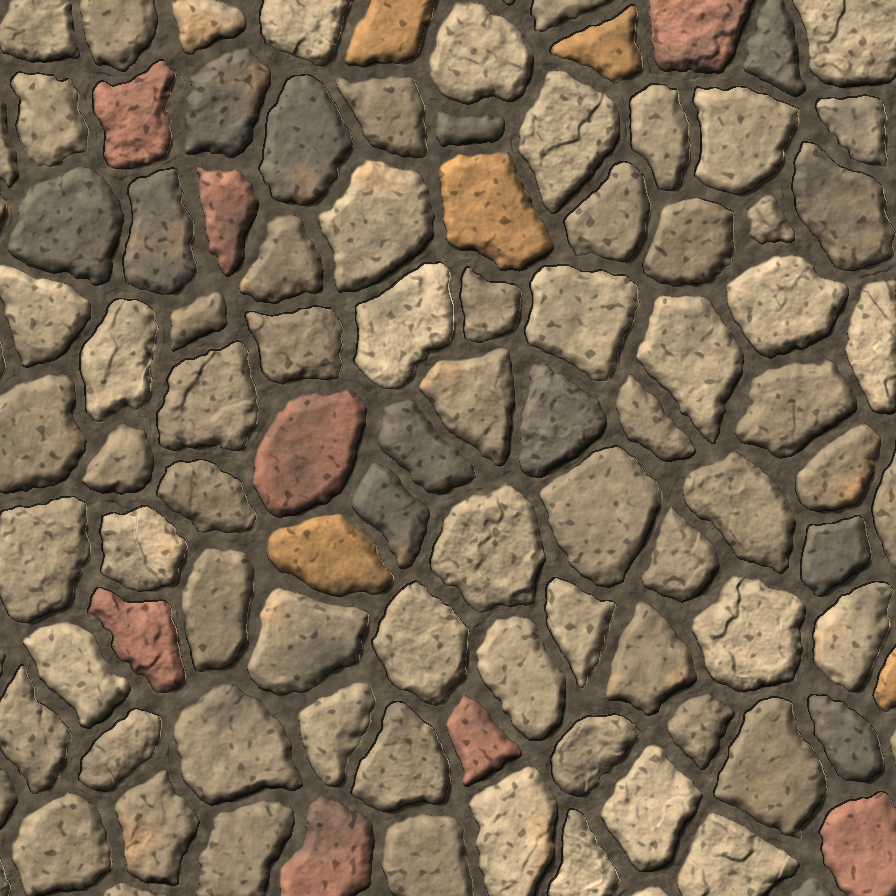
Write a Shadertoy shader that draws this texture.

```glsl
vec2 hash2(vec2 p) {
    vec3 q = fract(p.xyx * vec3(.1031, .1030, .0973));
    q += dot(q, q.yzx + 33.33);
    return fract((q.xx + q.yz) * q.zy);
}

float gradientNoise(vec2 p) {
    vec2 i = floor(p), f = fract(p);
    vec2 u = f * f * f * (f * (f * 6. - 15.) + 10.);
    vec2 o = vec2(0, 1);
    float a = dot(hash2(i) * 2. - 1., f);
    float b = dot(hash2(i + o.yx) * 2. - 1., f - o.yx);
    float c = dot(hash2(i + o.xy) * 2. - 1., f - o.xy);
    float d = dot(hash2(i + 1.) * 2. - 1., f - 1.);
    return 1.3 * mix(mix(a, b, u.x), mix(c, d, u.x), u.y);
}

float fbm(vec2 p) {
    float sum = 0., amplitude = .6;
    for (int i = 0; i < 4; i++) {
        sum += amplitude * gradientNoise(p);
        p = mat2(1.6, 1.2, -1.2, 1.6) * p + 7.3;
        amplitude *= .5;
    }
    return sum;
}

// Weighted cell site: position in xy, size bonus in z
vec3 site(vec2 cell) {
    return vec3(cell + .1 + .8 * hash2(cell + 31.), .38 * hash2(cell + 73.).x);
}

// Inset from the joint in x, stone id in yz
vec3 stoneCell(vec2 uv) {
    vec2 p = uv * vec2(10., 8.7) + 5.;
    p += .14 * vec2(gradientNoise(uv * 19.), gradientNoise(uv * 19. + 40.));
    p += .035 * vec2(gradientNoise(uv * 75.), gradientNoise(uv * 75. + 90.));
    vec2 base = floor(p), id = base;
    vec3 own = vec3(0);
    float best = 1e3;
    for (int j = -2; j <= 2; j++)
    for (int i = -2; i <= 2; i++) {
        vec2 cell = base + vec2(i, j);
        vec3 s = site(cell);
        float power = dot(p - s.xy, p - s.xy) - s.z;
        if (power < best) { best = power; own = s; id = cell; }
    }
    // A soft minimum over all borders rounds the corners
    float sum = 0., sharpness = mix(14., 32., hash2(id + 5.).x);
    for (int j = -2; j <= 2; j++)
    for (int i = -2; i <= 2; i++) {
        vec2 cell = base + vec2(i, j);
        if (cell == id) continue;
        vec3 s = site(cell);
        float power = dot(p - s.xy, p - s.xy) - s.z;
        sum += exp(-sharpness * .5 * (power - best) / length(s.xy - own.xy));
    }
    return vec3(-log(sum + 1e-9) / sharpness - .068, id);
}

// Rounded shoulder of a stone above the mortar
float shoulder(float inset) {
    float t = clamp(inset / .13, 0., 1.);
    return .012 * t * (2. - t);
}

float relief(vec2 uv, vec3 stone) {
    vec2 h = hash2(stone.yz + 11.);
    float ledge = gradientNoise(uv * vec2(15., 11.) + h * 50.) + .25 * gradientNoise(uv * 50.);
    float rough = smoothstep(.3, 1., h.x);
    float face = .004 * rough * smoothstep(-.06, .06, ledge);
    face += dot(h - .5, uv - .5) * .25;
    return shoulder(stone.x) + face * step(0., stone.x)
         + (.0035 + .0035 * rough) * fbm(uv * 28.);
}

vec3 stoneColor(vec2 uv, vec2 id) {
    vec2 h = hash2(id), g = hash2(id + 17.);
    float blotch = fbm(uv * 8. + g * 30.);
    vec3 color = mix(vec3(.57, .50, .40), vec3(.76, .67, .535), h.x);
    color = mix(color, vec3(.42, .385, .335), .85 * step(.83, g.x));
    color = mix(color, vec3(.66, .44, .36), .8 * step(.955, h.y));
    color = mix(color, vec3(.76, .55, .33), .75 * step(.94, g.y));
    // Rust and grey weathering
    color = mix(color, vec3(.73, .51, .31), .5 * step(.6, g.y) * smoothstep(.05, .45, blotch));
    color = mix(color, vec3(.43, .40, .35), .6 * step(.4, h.y) * smoothstep(.0, .5, -blotch));
    color *= 1. + .25 * blotch + .22 * fbm(uv * 60.);
    return color * (1. - .35 * smoothstep(.25, .55, gradientNoise(uv * 95.)));
}

void mainImage(out vec4 fragColor, in vec2 fragCoord) {
    vec2 uv = fragCoord / iResolution.y;
    vec3 stone = stoneCell(uv);

    // Slope and sunlight from the upper left
    vec2 e = vec2(.0018, 0);
    float height = relief(uv, stone);
    vec2 slope = vec2(relief(uv + e.xy, stoneCell(uv + e.xy)),
                      relief(uv + e.yx, stoneCell(uv + e.yx))) - height;
    slope = clamp(slope / e.x, -1.6, 1.6);
    vec3 sun = normalize(vec3(-.5, .65, .9));
    float light = max(dot(normalize(vec3(-slope, 1)), sun), 0.) / sun.z;

    // Shadow cast into the joints
    float shadow = 0., ground = shoulder(stone.x);
    for (int i = 1; i <= 3; i++) {
        float reach = .0042 * float(i);
        float blocker = shoulder(stoneCell(uv + reach * vec2(-.61, .79)).x);
        shadow = max(shadow, smoothstep(0., .003, blocker - ground - reach * .8));
    }

    // Mortar and stone
    vec3 mortar = vec3(.35, .315, .26) * (1. + .5 * fbm(uv * 50.));
    vec3 color = mix(mortar, stoneColor(uv, stone.yz), smoothstep(-.01, .025, stone.x));
    color *= .28 + .72 * min(light, 1.5);
    color = mix(color, color * .25 + vec3(.03, .025, .015), .9 * shadow);
    fragColor = vec4(clamp(color, 0., 1.), 1);
}
```
